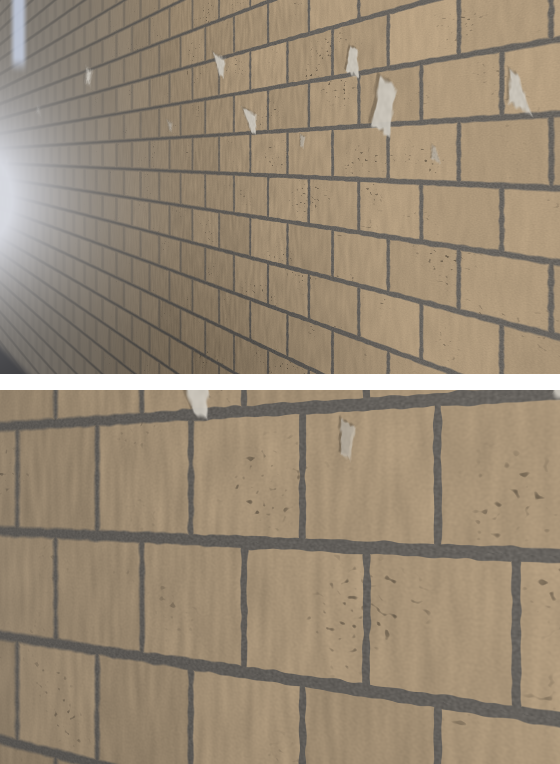
Top, the full canvas; bottom, a detail of the centre.
Give the GLSL for this texture, as a Shadertoy shader.

```glsl
// A tan brick wall in running bond, receding to a hazy glow at the left.
// One projective map turns the canvas into wall courses; joints are box lines
// softened by a depth-of-field radius, then grime, paper scraps and light.

vec2 hash2(vec2 p) {
    vec3 q = fract(p.xyx * vec3(0.1031, 0.1030, 0.0973));
    q += dot(q, q.yzx + 33.33);
    return fract((q.xx + q.yz) * q.zy);
}

float corner(vec2 cell, vec2 offset, vec2 f) {
    return dot(hash2(cell + offset) * 2.0 - 1.0, f - offset);
}

float gradientNoise(vec2 p) {
    vec2 i = floor(p), f = fract(p);
    vec2 w = f * f * f * (f * (f * 6.0 - 15.0) + 10.0);
    return mix(mix(corner(i, vec2(0, 0), f), corner(i, vec2(1, 0), f), w.x),
               mix(corner(i, vec2(0, 1), f), corner(i, vec2(1, 1), f), w.x), w.y);
}

// Coverage of a line of half width h at distance d, blurred by radius b.
float softLine(float d, float h, float b) {
    return smoothstep(-b, b, d + h) - smoothstep(-b, b, d - h);
}

float edgeDistance(float x) {
    return abs(fract(x + 0.5) - 0.5);
}

// Torn quadrilateral in unit space, negative inside.
float scrapShape(vec2 q, float seed) {
    q.x += 0.3 * q.y * cos(seed * 1.7);
    float taper = 0.62 + 0.36 * q.y * cos(seed * 2.3);
    float tear = 0.25 * gradientNoise(q * 2.5 + seed * 7.0);
    return max(abs(q.x) - taper, abs(q.y + 0.3 * q.x) - 0.9) + tear;
}

void mainImage(out vec4 fragColor, in vec2 fragCoord) {
    vec2 p = fragCoord / iResolution.xy * vec2(1.5, 1.0);

    // Wall coordinates: courses converge on a vanishing point off the left side.
    float nearness = p.x + 0.373;
    float course = (p.y - 0.58) / (0.1064 * nearness) + 0.42;
    float row = floor(course);
    float along = 11.967 / nearness + 0.53 + 0.5 * mod(row, 2.0);
    vec2 wall = vec2(along, course);
    vec2 brick = vec2(floor(along), row);

    // Focus lies near the middle; blur grows to both sides.
    float blur = 0.7 / iResolution.y + 0.007 * max(0.74 - p.x, 0.0)
               + 0.004 * max(p.x - 0.9, 0.0);
    vec2 wallBlur = min(blur * vec2(11.967 / (nearness * nearness), 9.4 / nearness), 0.45);
    float detail = smoothstep(0.1, 0.7, p.x);

    // Mortar joints with slightly uneven edges.
    float wobble = 0.02 * detail * gradientNoise(wall * 9.0);
    float bed = softLine(edgeDistance(course) + wobble, 0.046, wallBlur.y);
    float head = softLine(edgeDistance(along) + wobble, 0.027, wallBlur.x);
    float mortar = max(bed, head);

    // Brick faces: tint per brick, fine grain, vertical stains and dark pits.
    float tint = (hash2(brick + 50.0).x - 0.5) * mix(0.03, 0.09, detail);
    float grain = gradientNoise(wall * vec2(38.0, 45.0));
    float stain = gradientNoise(wall * vec2(13.0, 2.2) + brick * 3.7);
    float pits = smoothstep(0.22, 0.5, gradientNoise(wall * vec2(17.0, 21.0)))
               * smoothstep(0.05, 0.35, gradientNoise(wall * 1.3 + 8.0));
    float grime = smoothstep(1.3, 0.5, p.x);
    float face = 1.0 + tint + detail * (0.05 * grain
               + (0.05 + 0.10 * grime) * stain - 0.35 * pits);
    vec3 tan3 = vec3(0.69, 0.605, 0.49) * face;
    vec3 mortarColor = vec3(0.405, 0.39, 0.37) * (1.0 + 0.18 * detail * grain);
    vec3 color = mix(tan3, mortarColor, mortar);

    // Shade falls off toward the left and the lower edge.
    float shade = mix(0.76, 1.0, smoothstep(0.25, 1.15, p.x + 0.3 * (p.y - 0.4)));
    shade *= 1.0 - 0.16 * smoothstep(0.45, 0.0, p.y) * smoothstep(1.2, 0.3, p.x);
    color *= shade;
    float luma = dot(color, vec3(0.3, 0.59, 0.11));
    color = mix(color, vec3(luma) * vec3(1.02, 1.0, 0.97), 0.75 * smoothstep(0.55, 0.0, p.x));

    // Paper scraps spread by a golden-ratio sequence along a wavy band.
    for (int i = 0; i < 11; i++) {
        float k = float(i);
        vec2 center = vec2(1.5 * fract(0.45 + 0.618 * k), 0.7 + 0.14 * sin(3.3 * k - 0.2));
        float odd = mod(k, 2.0);
        float big = i == 2 ? 1.7 : 1.0;
        float size = (center.x + 0.373) * mix(0.030, 0.014, odd) * big;
        vec2 q = (p - center) / (size * vec2(0.55, 1.0));
        float soft = 2.0 * blur / size + 0.04;
        float shadow = smoothstep(soft, -soft, scrapShape(q + vec2(0.2, -0.15), k));
        float paper = smoothstep(soft, -soft, scrapShape(q, k));
        color = mix(color, color * 0.6, 0.6 * shadow);
        vec3 paperColor = vec3(0.80, 0.78, 0.74) + 0.05 * gradientNoise(q * 3.0);
        color = mix(color, paperColor, paper * mix(0.92, 0.6, odd));
    }

    // Dark floor corner, pale window sliver, and the glow with its haze.
    color = mix(color, vec3(0.22, 0.22, 0.23), smoothstep(0.02, -0.02, p.y + p.x - 0.075));
    float sliver = softLine(abs(p.x - 0.05), 0.017, 0.010) * smoothstep(0.80, 0.85, p.y);
    color = mix(color, vec3(0.76, 0.80, 0.88), 0.85 * sliver);
    float height = (p.y - 0.47) / 0.24;
    float glow = exp(-height * height) * exp(-pow(p.x / 0.16, 1.3));
    float haze = 0.28 * exp(-0.4 * height * height - p.x / 0.25);
    color = mix(color, vec3(0.86, 0.87, 0.90), clamp(0.8 * glow + haze, 0.0, 0.95));

    fragColor = vec4(color, 1.0);
}
```
